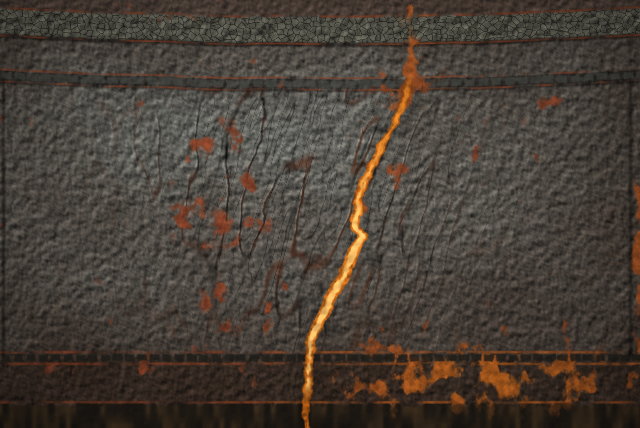
Reproduce this texture procedurally as a Shadertoy shader.

```glsl
const float CRACK_X[12] = float[12](.717, .719, .722, .737, .772, .815,
                                    .848, .838, .865, .903, .945, .962);

float hash(vec2 p) {
    vec3 q = fract(p.xyx * .1031);
    q += dot(q, q.yzx + 33.33);
    return fract((q.x + q.y) * q.z);
}

float noise(vec2 p) {
    vec2 i = floor(p), f = fract(p);
    f = f * f * (3. - 2. * f);
    return mix(mix(hash(i), hash(i + vec2(1, 0)), f.x),
               mix(hash(i + vec2(0, 1)), hash(i + 1.), f.x), f.y);
}

float fbm(vec2 p) {
    float sum = 0., amp = .516;
    for (int i = 0; i < 5; i++) {
        sum += amp * noise(p);
        p = mat2(1.6, 1.2, -1.2, 1.6) * p + 17.;
        amp *= .5;
    }
    return sum;
}

// Gap between the two nearest cell centres: zero along borders
float cellGap(vec2 p) {
    float first = 9., second = 9.;
    for (int k = 0; k < 9; k++) {
        vec2 c = floor(p) + vec2(k % 3, k / 3) - 1.;
        float d = length(c + vec2(hash(c), hash(c + 71.)) - p);
        second = min(second, max(first, d));
        first = min(first, d);
    }
    return second - first;
}

float blob(vec2 p, vec2 centre, vec2 radius) {
    vec2 q = (p - centre) / radius;
    return exp(-dot(q, q));
}

float stroke(float d, float halfWidth, float soft) {
    return 1. - smoothstep(halfWidth - soft, halfWidth + soft, abs(d));
}

float band(float y, float low, float high, float soft) {
    return stroke(y - .5 * (low + high), .5 * (high - low), soft);
}

float stitches(vec2 p, float y, float period, float soft) {
    float dash = abs(fract(p.x / period) - .5) * period;
    float wobble = (noise(p * 90.) - .5) * .005;
    return stroke(dash + wobble, period * .38, soft) * stroke(p.y - y + wobble, .008, soft);
}

float crackCentre(float y) {
    float t = clamp(y / .075, 0., 10.99);
    int i = int(t);
    float kink = .013 * blob(vec2(y), vec2(.483), vec2(.028));
    return mix(CRACK_X[i], CRACK_X[i + 1], fract(t)) - kink + (noise(vec2(y * 45., 3)) - .5) * .009;
}

float creases(vec2 p, vec2 scale) {
    p.x += .025 * fbm(p * 9.) - .3 * p.y * smoothstep(.35, .95, p.x);
    return smoothstep(.83, 1., 1. - abs(2. * noise(p * scale) - 1.));
}

// Amount of wear that lets rust show through
float wear(vec2 p, float crackDist) {
    float w = .62 * blob(p, vec2(.52, .56), vec2(.13, .28));
    w += .4 * blob(p, vec2(.48, .24), vec2(.22, .1));
    w += .75 * blob(p, vec2(.93, .605), vec2(.045, .035));
    w += .65 * blob(p, vec2(.96, .83), vec2(.1, .08));
    w += .75 * blob(p, vec2(1.31, .765), vec2(.055, .025));
    w += .6 * blob(p, vec2(1.375, .365), vec2(.025, .03));
    w += .35 * blob(p, vec2(1.2, .66), vec2(.12, .09));
    w += .95 * blob(p, vec2(1.5, .42), vec2(.016, .2));
    w += .95 * smoothstep(.68, .85, p.x) * blob(p, vec2(1.14, .125), vec2(.42, .095));
    w += .3 * blob(p, vec2(.3, .12), vec2(.4, .05));
    return clamp(w + .45 * exp(-crackDist / .018), 0., 1.);
}

void mainImage(out vec4 fragColor, in vec2 fragCoord) {
    vec2 p = fragCoord / iResolution.xy * vec2(1.5, 1);
    float soft = 1. / iResolution.y;
    vec2 away = (p - vec2(.75, .53)) / vec2(.75, .53);
    float y = p.y + .022 * (1. - away.x * away.x) + (noise(vec2(p.x * 18., 2)) - .5) * .004;
    float panel = band(y, .17, .82, .006);

    // Leather tone and raised grain
    float light = .75 * blob(p, vec2(.64, .73), vec2(.32, .2)) + .6 * blob(p, vec2(.2, .68), vec2(.28, .3))
                + .45 * blob(p, vec2(1.15, .65), vec2(.35, .3)) + .3 * blob(p, vec2(.7, .4), vec2(.5, .2));
    light += (fbm(p * 6.) - .5) * .6;
    vec3 col = mix(vec3(.245, .21, .185), vec3(.385, .39, .37), clamp(light, 0., 1.));
    float relief = fbm(p * 75.) - fbm(p * 75. + vec2(-.35, .5));
    col *= 1. + relief * 1.1 + (noise(p * 170.) - .5) * .25;

    // Wrinkles running down the panel
    float wrinkled = panel * min(blob(p, vec2(.7, .58), vec2(.3, .36)) * 1.3 + .1, 1.);
    vec2 foldScale = vec2(38, 6);
    float fold = creases(p, foldScale);
    float foldLit = creases(p + vec2(.004, 0), foldScale);
    col *= 1. + wrinkled * (.22 * foldLit - .55 * fold - .3 * creases(p + 3.1, foldScale * 2.));

    // Crazed strip and narrow stitched strip
    float crazing = smoothstep(.02, .2, cellGap(p * vec2(65, 75)));
    col = mix(col, vec3(.32, .32, .28) * mix(.55, 1.08, crazing) * (1. + relief), band(y, .922, .982, soft) * .85);
    col = mix(col, vec3(.29, .23, .2) * (1. + relief), smoothstep(.982, .987, y) * .7);
    col *= 1. - .35 * band(y, .815, .837, soft);
    col = mix(col, vec3(.27, .28, .26), .6 * stitches(vec2(p.x, y), .826, .031, soft));
    col *= 1. - .45 * stroke(y - .918, .005, .004) - .35 * stroke(y - .811, .004, .004);

    // Lower hem and ribbed edge
    col *= mix(vec3(.82, .73, .68), vec3(1), smoothstep(.15, .19, p.y));
    float rib = noise(p * vec2(75, 22));
    float bottom = 1. - smoothstep(.052, .06, p.y + (rib - .5) * .015);
    col = mix(col, mix(vec3(.09, .08, .065), vec3(.27, .2, .12), rib * rib), bottom * .85);

    // Rust in patches, creases and seams
    float crackDist = abs(p.x - crackCentre(p.y)) * .9;
    float threshold = mix(.82, .38, wear(p, crackDist));
    float rust = smoothstep(threshold - .03, threshold + .12, fbm(p * vec2(27, 21) + 5.)) * (1. - .6 * bottom);
    rust = max(rust, fold * wrinkled * .4 * smoothstep(.35, .65, fbm(p * 12.)));
    float seam = stroke(y - .984, .0025, soft) + stroke(y - .919, .002, soft)
               + stroke(y - .84, .002, soft) + stroke(y - .812, .002, soft)
               + stroke(abs(p.y - .1635) - .0135, .003, soft) + stroke(p.y - .06, .003, soft);
    rust = max(rust, seam * smoothstep(.3, .65, fbm(p * vec2(22, 50))) * .85);
    float heat = blob(p, vec2(1.15, .11), vec2(.42, .1)) + .6 * exp(-crackDist / .04)
               + .5 * blob(p, vec2(1.5, .42), vec2(.04, .2));
    vec3 rustCol = mix(vec3(.5, .23, .135), vec3(.73, .38, .11), min(heat, 1.));
    col = mix(col, rustCol * (.65 + .7 * fbm(p * 85.)), min(rust, 1.) * .88);
    col = mix(col, vec3(.12, .115, .1), .8 * stitches(p, .164, .029, soft));

    // Bright split with ragged rim
    float visible = 1. - smoothstep(.78, .83, p.y);
    float width = .0055 + .006 * blob(p, vec2(p.x, .33), vec2(1, .14));
    width *= smoothstep(0., .09, p.y) * (1. - .5 * smoothstep(.65, .82, p.y));
    float ragged = crackDist + (fbm(p * 65.) - .5) * .012;
    col *= 1. - .3 * visible * exp(-crackDist / .014);
    col = mix(col, vec3(.7, .36, .08) * (.7 + .6 * noise(p * 130.)), visible * stroke(ragged, width + .003, .003));
    vec3 coreCol = mix(vec3(.94, .72, .39), vec3(.83, .5, .16), smoothstep(.45, .7, p.y));
    float core = stroke(ragged, width * .65, .003) * visible * smoothstep(.055, .12, p.y);
    col = mix(col, coreCol * (.85 + .3 * noise(p * 100.)), core);

    // Side borders and corner falloff
    col *= 1. - panel * .4 * (stroke(p.x - .008, .004, .004) + stroke(p.x - 1.478, .004, .005));
    col *= 1.08 - .2 * dot(away, away);
    fragColor = vec4(clamp(col, 0., 1.), 1);
}
```
